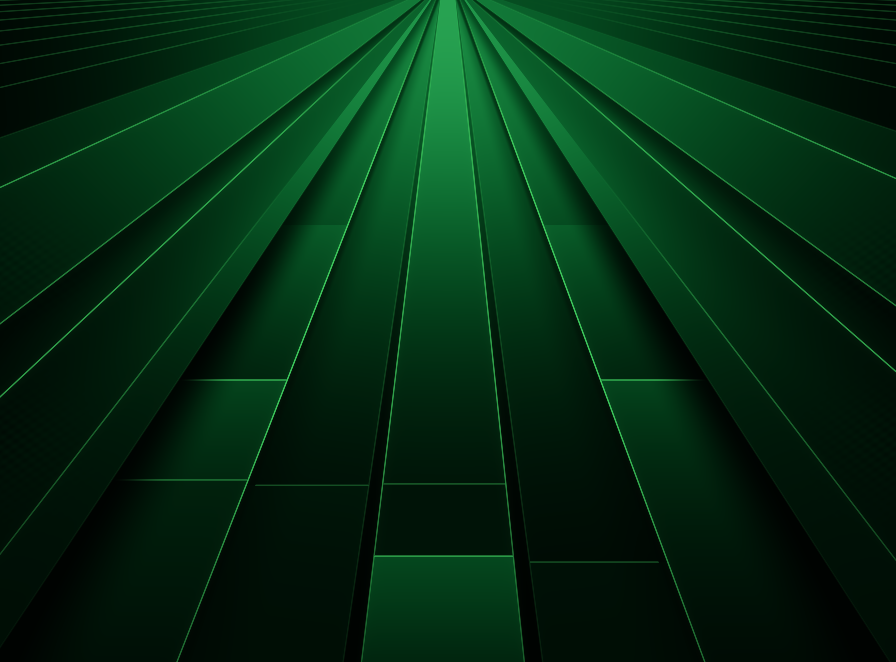
Give the GLSL for this background, as a Shadertoy shader.

```glsl
const int EDGES = 9;
// Slopes of the panel edges, from the middle outwards
const float LEFT_SLOPE[EDGES] = float[](0.119, 0.146, 0.391, 0.666, 0.775, 1.07, 1.30, 2.17, 2.87);
const float RIGHT_SLOPE[EDGES] = float[](0.104, 0.131, 0.370, 0.643, 0.767, 1.14, 1.373, 2.27, 3.0);
const float EDGE_GLOW[EDGES] = float[](0.72, 0.20, 0.95, 0.10, 0.42, 0.72, 0.55, 0.65, 0.12);
const vec3 LINE_COLOR = vec3(0.24, 0.78, 0.36);
const vec2 VANISH = vec2(0.0088, 0.0246);   // half gap at the top, height above it
const vec2 LIGHT_SIZE = vec2(0.62, 0.46);
const float LIGHT_PEAK = 0.60;
const float LIGHT_FLOOR = 0.035;
const float LINE_WIDTH = 0.0004;
const int FAR_LINES = 8;
const float FAR_START = 4.26;
const float FAR_RATIO = 1.3;
const float FAR_GLOW = 0.24;

float pixel;

float stroke(float d) {
    return 1.0 - smoothstep(LINE_WIDTH, LINE_WIDTH + 0.9 * pixel, abs(d));
}

float past(float edge, float x) {
    return smoothstep(-0.5 * pixel, 0.5 * pixel, x - edge);
}

// Signed distance across a ray of the given slope
float rayDistance(float slope, float raySlope, float depth) {
    return (slope - raySlope) * depth / sqrt(1.0 + raySlope * raySlope);
}

// Maps brightness to the green palette
vec3 greenRamp(float v) {
    return vec3(0.5 * pow(v, 2.6), v, v * (0.36 + 0.22 * v));
}

void mainImage(out vec4 fragColor, in vec2 fragCoord) {
    pixel = 1.0 / iResolution.y;
    float x = (fragCoord.x - 0.5 * iResolution.x) * pixel;
    float y = 1.0 - fragCoord.y * pixel;
    bool isLeft = x < 0.0;
    float depth = y + VANISH.y;
    float slope = (abs(x) - VANISH.x) / depth;

    float dist[EDGES];
    for (int i = 0; i < EDGES; i++) {
        dist[i] = rayDistance(slope, isLeft ? LEFT_SLOPE[i] : RIGHT_SLOPE[i], depth);
    }

    // Light falling from the top middle
    vec2 q = vec2(x, y) / LIGHT_SIZE;
    float light = LIGHT_PEAK * exp(-dot(q, q)) + LIGHT_FLOOR;

    // Brightness of each panel
    float fill[EDGES + 1];
    float middle = mix(light, 0.075, past(0.731, y));
    fill[0] = mix(middle, 0.28 - 0.85 * (y - 0.84), past(0.84, y));
    fill[1] = light * mix(0.60, 0.25, smoothstep(0.2, 0.8, y));

    float innerSeam = isLeft ? 0.733 : 0.849;
    float inner = light * 0.85 + 0.02 * past(innerSeam, y);
    float wall = smoothstep(0.003, 0.016 * depth + 0.006, -dist[2]);
    float wallShade = smoothstep(0.0, 0.10 * depth + 0.01, -dist[2]);
    fill[2] = inner * mix(0.40, 1.0, 0.5 * wall + 0.5 * wallShade);

    float tiled = light * mix(0.82, 1.02, past(0.34, y));
    float lower = 0.27 * exp(-(y - 0.574) * (isLeft ? 4.0 : 4.2));
    tiled = mix(tiled, lower, past(0.574, y));
    if (isLeft) tiled = mix(tiled, 0.13 - 0.26 * (y - 0.725), past(0.725, y));
    float castFloor = mix(0.55, 0.08, smoothstep(0.10, 0.50, y));
    fill[3] = tiled * mix(castFloor, 1.0, smoothstep(0.0, 0.12 * depth + 0.01, -dist[3]));

    fill[4] = light * 0.85 + 0.05 * (1.0 - 0.6 * y);
    fill[5] = light * mix(0.58, 0.92, smoothstep(0.0, 0.12, -dist[5])) + 0.015;
    fill[6] = light * mix(0.30, 0.72, smoothstep(0.0, 0.10 * depth + 0.02, -dist[6]));
    fill[7] = light * 0.72 + 0.015;
    fill[8] = light * 0.58 + 0.015;
    fill[9] = light * 0.45 * smoothstep(0.85, 0.15, abs(x)) + 0.022;

    float brightness = fill[0];
    for (int i = 0; i < EDGES; i++) {
        brightness = mix(brightness, fill[i + 1], past(0.0, dist[i]));
    }

    // Faint woven ripples near the sides
    float ripple = sin(420.0 * y + 3.0 * sin(9.0 * x)) * sin(300.0 * x + 70.0 * y);
    float rippleZone = smoothstep(0.50, 0.68, abs(x))
        * (exp(-pow((y - 0.40) / 0.06, 2.0)) + exp(-pow((y - 0.67) / 0.07, 2.0)));
    brightness += 0.015 * ripple * rippleZone;
    vec3 color = greenRamp(max(brightness, 0.01));

    // Bright panel edges
    float glow = 0.0;
    float topFade = smoothstep(-0.08, 0.25, y);
    float bottomFade = mix(1.0, 0.5, smoothstep(0.55, 1.0, y));
    for (int i = 0; i < EDGES; i++) {
        float strength = EDGE_GLOW[i] * topFade * bottomFade;
        if (i == 4) strength *= smoothstep(0.22, 0.5, y);
        float halo = 0.07 * exp(-abs(dist[i]) / 0.005);
        glow = max(glow, strength * (stroke(dist[i]) + halo));
    }

    // Seams across the panels
    float inMiddle = past(0.0, -dist[0]);
    float inInner = past(0.0, dist[1]) * past(0.013, -dist[2]);
    float inTiled = past(0.0, dist[2]) * smoothstep(0.0, 0.07, -dist[3]);
    glow = max(glow, inMiddle * max(0.38 * stroke(y - 0.731), 0.70 * stroke(y - 0.84)));
    glow = max(glow, inInner * 0.32 * stroke(y - innerSeam));
    glow = max(glow, inTiled * 0.75 * stroke(y - 0.574));
    if (isLeft) glow = max(glow, inTiled * 0.45 * stroke(y - 0.725));

    // Fan of thin lines in the upper corners
    float raySlope = FAR_START;
    for (int i = 0; i < FAR_LINES; i++) {
        float d = rayDistance(slope, raySlope, depth);
        glow = max(glow, FAR_GLOW * smoothstep(0.10, 0.45, abs(x)) * stroke(d));
        raySlope *= FAR_RATIO;
    }

    fragColor = vec4(mix(color, LINE_COLOR, clamp(glow, 0.0, 1.0)), 1.0);
}
```
